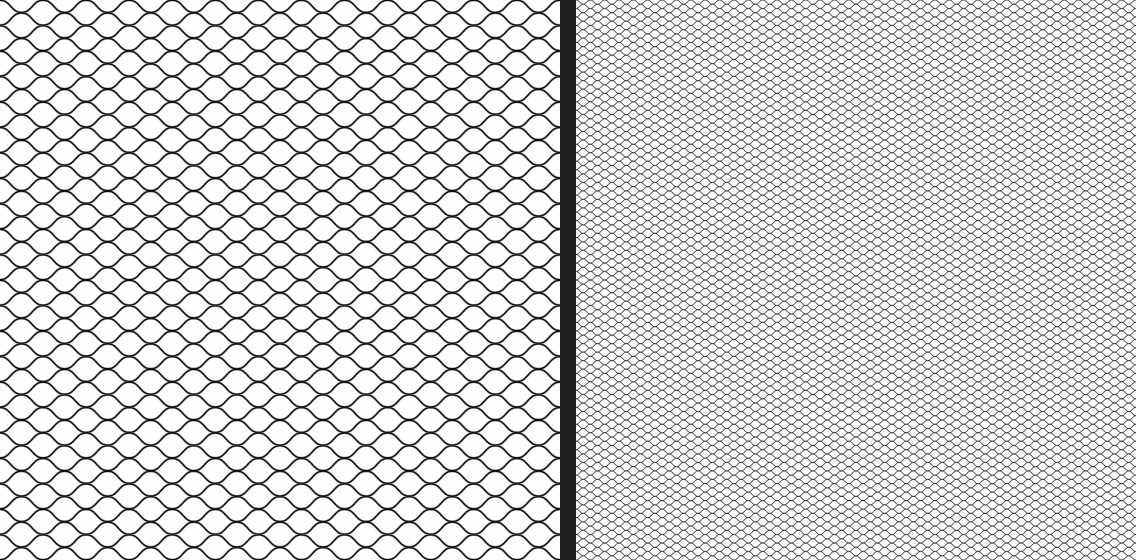
Left: one tile. Right: repeated 3 by 3.
This pattern is drawn by a Shadertoy shader. Its source:

```glsl
// Wire netting: rows of mirrored waves that touch and enclose rounded cells.

#define COLUMNS 13.0        // wave periods across the canvas
#define WIRES 44.0          // wires up the canvas (even, so the phase wraps)
#define SWING 0.475         // wave amplitude, in wire spacings
#define ROUNDNESS 0.055     // third harmonic: broad crests, steep flanks
#define WIRE_WIDTH 0.0031   // wire thickness, in canvas units
#define SOFTNESS 0.85       // edge smoothing, in screen pixels
#define INK vec3(0.05)
#define PAPER vec3(0.995)

const float TAU = 6.2831853;

// Approximate distance from p to the centre line of one wire.
float wireDistance(vec2 p, float index) {
    float flip = mod(index, 2.0) < 0.5 ? -1.0 : 1.0;
    float amplitude = flip * SWING / (WIRES * (1.0 - ROUNDNESS));
    float angle = TAU * COLUMNS * p.x;
    float wave = cos(angle) - ROUNDNESS * cos(3.0 * angle);
    float rise = 3.0 * ROUNDNESS * sin(3.0 * angle) - sin(angle);
    float height = (index + 0.5) / WIRES + amplitude * wave;
    float slope = amplitude * TAU * COLUMNS * rise;
    return abs(p.y - height) / sqrt(1.0 + slope * slope);
}

// Distance to the closest wire, checking the rows above and below.
float nettingDistance(vec2 p) {
    float row = floor(p.y * WIRES);
    float nearest = 1.0;
    for (int i = -1; i <= 1; i++) {
        nearest = min(nearest, wireDistance(p, row + float(i)));
    }
    return nearest;
}

void mainImage(out vec4 fragColor, in vec2 fragCoord) {
    vec2 uv = fragCoord / iResolution.xy;
    float edge = SOFTNESS / min(iResolution.x, iResolution.y);

    // Ink coverage with smoothed edges
    float d = nettingDistance(uv) - 0.5 * WIRE_WIDTH;
    float coverage = 1.0 - smoothstep(-edge, edge, d);

    fragColor = vec4(mix(PAPER, INK, coverage), 1.0);
}
```
